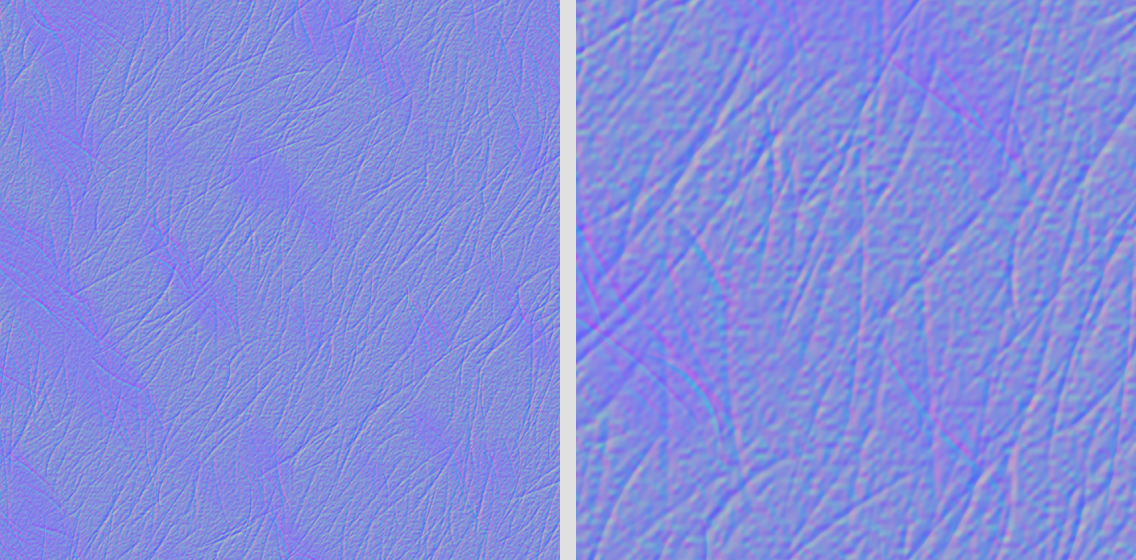
Left: the whole. Right: its middle third, enlarged.
Write a Shadertoy shader that draws this texture map.

```glsl
// Normal map of matted fur: scattered thin strands, small swept tufts and fine grain.

const float STRAND_CELLS = 9.0;    // strand cells across the canvas
const int STRANDS_PER_CELL = 14;
const float GRAIN_CELLS = 285.0;   // grain bumps across the canvas
const vec3 BASE_COLOUR = vec3(0.518, 0.562, 0.858);

// Four random values from a cell and a seed
vec4 hash4(vec2 cell, float seed) {
    vec4 q = fract(vec4(cell.xyx, seed) * vec4(0.1031, 0.1030, 0.0973, 0.1099));
    q += dot(q, q.wzxy + 33.33);
    return fract((q.xxyz + q.yzzw) * q.zywx);
}

// Smooth value noise in 0..1
float noise(vec2 p, float seed) {
    vec2 i = floor(p), f = fract(p);
    f = f * f * (3.0 - 2.0 * f);
    float low = mix(hash4(i, seed).x, hash4(i + vec2(1, 0), seed).x, f.x);
    float high = mix(hash4(i + vec2(0, 1), seed).x, hash4(i + vec2(1, 1), seed).x, f.x);
    return mix(low, high, f.y);
}

// Tuft mask: narrow patches stretched along the falling diagonal
float tuftMask(vec2 uv) {
    vec2 along = vec2(-0.60, 0.80);
    vec2 p = vec2(dot(uv, along) * 7.5, dot(uv, vec2(along.y, -along.x)) * 16.0);
    float n = noise(p + 20.0, 3.0) + 0.18 * (0.4 - uv.x);
    return smoothstep(0.52, 0.92, n);
}

// Combing angle: rising to the right, fanning upright and over inside the tufts
float combAngle(vec2 uv) {
    float sway = noise(uv * 7.0 + 9.0, 7.0) - 0.5;
    return 0.94 + 0.7 * sway + 1.3 * tuftMask(uv);
}

// Slope of one tapered, bent strand; offset is measured in cells
vec2 strandSlope(vec2 offset, float angle, float halfLength, float width, float bend) {
    vec2 dir = vec2(cos(angle), sin(angle));
    vec2 side = vec2(dir.y, -dir.x);
    float t = dot(offset, dir) / halfLength;
    float taper = max(1.0 - t * t, 0.0);
    float d = (dot(offset, side) + bend * t * t) / width;
    vec2 ridgeNormal = side - dir * (2.0 * bend * t / halfLength);
    return ridgeNormal * d * exp(-d * d) * sqrt(taper);
}

// Sum of all strands that can reach this point
vec2 furSlope(vec2 uv) {
    vec2 p = uv * STRAND_CELLS;
    vec2 home = floor(p), slope = vec2(0.0);
    for (int y = -1; y <= 1; y++)
    for (int x = -1; x <= 1; x++) {
        vec2 cell = home + vec2(x, y);
        for (int k = 0; k < STRANDS_PER_CELL; k++) {
            vec4 place = hash4(cell + 50.0, float(k) + 11.0);
            vec4 shape = hash4(cell + 90.0, float(k) + 47.0);
            vec2 root = cell + place.xy;
            float angle = combAngle(root / STRAND_CELLS) + 0.85 * (place.z - 0.5);
            float halfLength = mix(0.30, 0.90, place.w);
            float width = mix(0.016, 0.028, shape.x);
            float strength = mix(0.3, 1.3, shape.y * shape.y);
            float bend = 0.24 * (shape.z - 0.5);
            slope += strength * strandSlope(p - root, angle, halfLength, width, bend);
        }
    }
    return slope;
}

// Central difference of the grain height
vec2 grainSlope(vec2 uv) {
    vec2 p = uv * GRAIN_CELLS, e = vec2(0.5, 0.0);
    return vec2(noise(p - e.xy, 5.0) - noise(p + e.xy, 5.0),
                noise(p - e.yx, 5.0) - noise(p + e.yx, 5.0));
}

// Keep crossing strands from piling up into harsh highlights
vec2 softLimit(vec2 slope, float limit) {
    return slope * inversesqrt(1.0 + dot(slope, slope) / (limit * limit));
}

// Encode the slope with green pointing down; steep pale faces lose blue
vec3 encodeNormal(vec2 slope) {
    vec2 rg = vec2(1.15 * slope.x, -slope.y);
    return BASE_COLOUR + vec3(rg, -dot(rg, vec2(0.2, 0.3)));
}

void mainImage(out vec4 fragColor, in vec2 fragCoord) {
    vec2 uv = fragCoord / iResolution.y;
    float tuft = tuftMask(uv);
    vec2 slope = 0.36 * softLimit(furSlope(uv), 0.55);
    slope += mix(0.15, 0.10, tuft) * grainSlope(uv);
    vec3 colour = encodeNormal(slope);
    colour += tuft * vec3(0.0, -0.05, 0.05);   // violet sheen of dense tufts
    fragColor = vec4(clamp(colour, 0.0, 1.0), 1.0);
}
```
